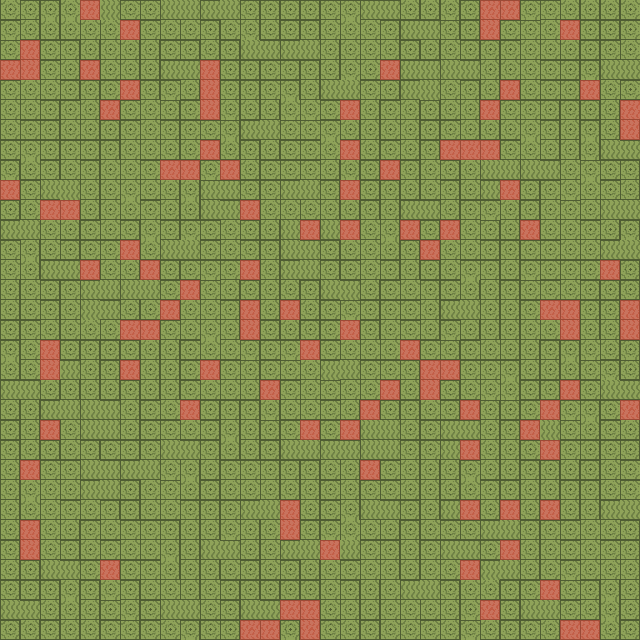
This pattern is drawn by a three.js fragment shader. Its source:

```glsl
// A 32 x 32 grid of ornamental green tiles with scattered red ones.
// Each tile is a 16 x 16 texel motif built from distance functions; cell
// hashes pick red tiles, wavy tiles and the weight of the joints.
#define TILES 32.0
#define TEXELS 16.0
#define RED_SHARE 0.116
#define WAVE_SHARE 0.12
#define THICK_SHARE 0.5
#define GREEN_LIGHT vec3(0.56, 0.64, 0.35)
#define GREEN_MID vec3(0.43, 0.50, 0.27)
#define GREEN_DARK vec3(0.31, 0.36, 0.20)
#define RED_LIGHT vec3(0.79, 0.45, 0.37)
#define RED_MID vec3(0.76, 0.36, 0.27)
#define RED_DARK vec3(0.61, 0.29, 0.21)

varying vec2 vUv;

float hash(vec2 cell, float seed) {
  return fract(sin(dot(cell, vec2(127.1, 311.7)) + seed * 74.7) * 4375.85);
}

// Coverage of a shape from its signed distance in texels
float ink(float d) {
  return 1.0 - smoothstep(-0.1, 0.1, d);
}

float isRed(vec2 cell) {
  return step(hash(cell, 1.0), RED_SHARE);
}

// Snap to texel centres, blending across one screen pixel at the seams
vec2 snapTexel(vec2 p) {
  vec2 seam = floor(p + 0.5);
  return seam + clamp((p - seam) / fwidth(p), -0.5, 0.5);
}

// Scalloped ring, corner arcs and small petals
float rosette(vec2 c) {
  vec2 m = abs(c);
  float angle = atan(c.y, c.x + 0.001);
  float ring = abs(length(c) - 4.2 - 0.5 * cos(8.0 * angle)) - 0.62;
  float corner = abs(length(m - 7.5) - 3.2) - 0.6;
  float petals = min(length(m - 2.0), length(vec2(max(m.x, m.y), min(m.x, m.y)) - vec2(6.0, 2.0))) - 0.5;
  return ink(min(min(ring, corner), petals));
}

// Central plus with four outlying dots
float cross4(vec2 c) {
  vec2 m = abs(c);
  float plus = m.x + m.y - 1.3;
  float dots = length(vec2(max(m.x, m.y) - 4.0, min(m.x, m.y))) - 0.5;
  return ink(min(plus, dots));
}

// Upright wavering strokes
float waves(vec2 c) {
  float x = c.x + 1.1 * sin(c.y * 0.9);
  return ink(abs(mod(x, 4.0) - 2.0) - 0.75);
}

void main() {
  vec2 q = snapTexel(vUv * TILES * TEXELS);
  vec2 cell = floor(q / TEXELS);
  vec2 local = q - cell * TEXELS;
  vec2 c = local - 8.5;

  // Green tile: rosette or waves
  float wavy = step(hash(vec2(floor(cell.x * 0.5), cell.y), 2.0), WAVE_SHARE);
  vec3 green = mix(GREEN_LIGHT, GREEN_MID, mix(rosette(c), waves(c), wavy));
  green = mix(green, GREEN_DARK, cross4(c) * (1.0 - wavy));

  // Joints: left and bottom lines, sometimes doubled on the far side
  float thickV = step(hash(vec2(cell.x, floor(cell.y / 3.0)), 3.0), THICK_SHARE);
  float thickH = step(hash(cell, 4.0), THICK_SHARE);
  float openV = wavy * step(0.5, mod(cell.x, 2.0));
  float openH = step(hash(cell, 5.0), 0.1);
  float joint = max(ink(local.x - 1.0) * (1.0 - openV), ink(local.y - 1.0) * (1.0 - openH));
  joint = max(joint, ink(15.0 - local.x) * thickV * (1.0 - wavy));
  joint = max(joint, ink(15.0 - local.y) * thickH);
  green = mix(green, GREEN_DARK, joint);

  // Red tile: broken strokes inside a rim that opens toward red neighbours
  float strokes = max(waves(c) * step(-0.75, sin(c.y * 1.7 + c.x * 0.8)), cross4(c));
  float rim = max(ink(local.x - 1.0), ink(local.y - 1.0));
  rim = max(rim, ink(15.0 - local.x) * (1.0 - isRed(cell + vec2(1.0, 0.0))));
  rim = max(rim, ink(15.0 - local.y) * (1.0 - isRed(cell + vec2(0.0, 1.0))));
  vec3 red = mix(mix(RED_LIGHT, RED_MID, strokes), RED_DARK, rim);

  gl_FragColor = vec4(mix(green, red, isRed(cell)), 1.0);
}
```
